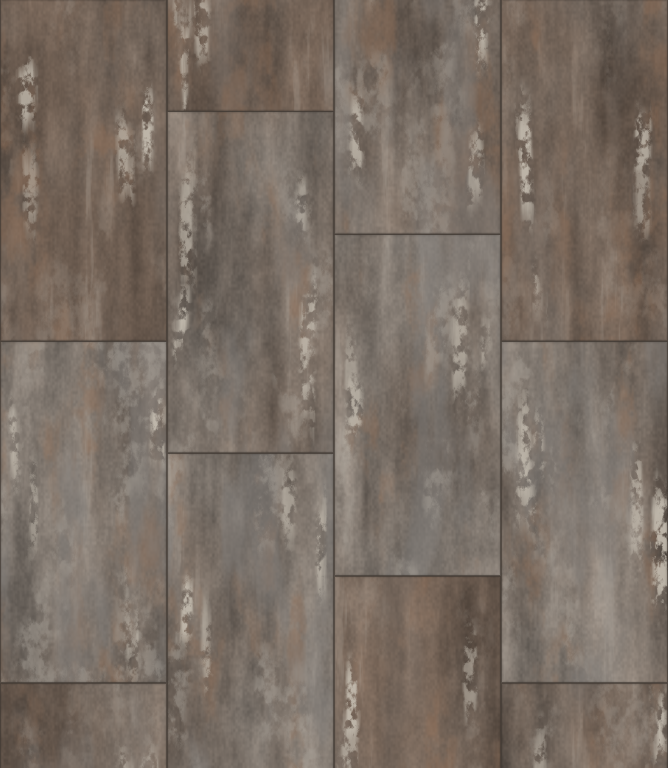
Give the GLSL for this texture, as a Shadertoy shader.

```glsl
const float COLUMNS = 4.0;
const float PLANK_HEIGHT = 0.445;
const vec4 JOINT_Y = vec4(0.1107, 0.410, 0.250, 0.1107); // one joint height per column
const float SEAM_HALF_WIDTH = 0.0009;
const float BEVEL_WIDTH = 0.004;
const float WEAR_STREAKS = 4.0;
const float RUST_AMOUNT = 0.45;
const float PALE_AMOUNT = 0.50;
const vec3 GREY = vec3(0.498, 0.464, 0.432);
const vec3 BROWN = vec3(0.425, 0.362, 0.315);
const vec3 RUST = vec3(0.53, 0.40, 0.31);
const vec3 COOL = vec3(0.51, 0.50, 0.49);
const vec3 PALE = vec3(0.65, 0.625, 0.59);
const vec3 CHALK = vec3(0.77, 0.74, 0.69);
const vec3 SEAM = vec3(0.26, 0.23, 0.205);
// Brownness of the bottom, middle and top plank of each column
const vec3 WARMTH[4] = vec3[4](
    vec3(0.65, 0.12, 0.95), vec3(0.05, 0.35, 0.75),
    vec3(1.00, 0.05, 0.40), vec3(0.70, 0.12, 0.95));

float hash(vec2 p) {
    vec3 a = fract(vec3(p.xyx) * 0.1031);
    a += dot(a, a.yzx + 33.33);
    return fract((a.x + a.y) * a.z);
}

float noise(vec2 p) {
    vec2 cell = floor(p), f = fract(p);
    f = f * f * (3.0 - 2.0 * f);
    return mix(mix(hash(cell), hash(cell + vec2(1, 0)), f.x),
               mix(hash(cell + vec2(0, 1)), hash(cell + vec2(1, 1)), f.x), f.y);
}

float fbm(vec2 p) {
    float sum = 0.0, amplitude = 0.516;
    for (int i = 0; i < 5; i++) {
        sum += amplitude * noise(p);
        p = p * 2.03 + 17.7;
        amplitude *= 0.5;
    }
    return sum;
}

// Chalky vertical scrapes, mostly along the long sides of a plank
float chalkStreaks(vec2 local, vec2 id, float ragged, float flakes) {
    float chalk = 0.0;
    for (float i = 0.0; i < WEAR_STREAKS; i++) {
        vec2 seed = id * 7.0 + vec2(i * 13.0, i * 29.0 + 3.0);
        float side = step(0.5, fract(hash(id + 5.0) + 0.5 * i));
        float inset = 0.05 + 0.10 * hash(seed) + 0.07 * i * hash(seed + 2.0);
        vec2 center = vec2(mix(inset, 1.0 - inset, side), mix(0.12, 0.88, hash(seed + 4.0)));
        vec2 halfSize = vec2(0.055, mix(0.10, 0.24, hash(seed + 6.0)));
        vec2 d = abs(local - center) / halfSize;
        d += (ragged - 0.5) * vec2(2.2, 1.0);
        float body = (1.0 - smoothstep(0.1, 1.1, d.x)) * (1.0 - smoothstep(0.3, 1.1, d.y));
        chalk = max(chalk, body * mix(0.9, 0.4, i / WEAR_STREAKS));
    }
    return chalk * smoothstep(0.36, 0.60, flakes);
}

void mainImage(out vec4 fragColor, in vec2 fragCoord) {
    vec2 uv = fragCoord / iResolution.xy;
    float pixel = 1.0 / iResolution.y;

    // Plank layout
    float column = min(floor(uv.x * COLUMNS), COLUMNS - 1.0);
    float rise = (uv.y - JOINT_Y[int(column)]) / PLANK_HEIGHT;
    float row = clamp(floor(rise), -1.0, 1.0);
    vec2 id = vec2(column, row + 1.0);
    vec2 local = vec2(uv.x * COLUMNS - column, rise - row);
    vec2 size = vec2(iResolution.x * pixel / COLUMNS, PLANK_HEIGHT);
    vec2 p = local * size;
    vec2 q = p + id * vec2(1.37, 1.91) + 0.5;

    // Noise layers, stretched along the plank
    float broad = fbm(q * vec2(17.0, 3.5));
    float streak = fbm(q * vec2(65.0, 6.0) + 11.0);
    float mottle = fbm(q * vec2(55.0, 36.0) + 23.0);
    float flakes = fbm(q * vec2(120.0, 85.0) + 37.0);
    float grain = noise(q * vec2(330.0, 250.0));

    // Base tone
    float plankWarmth = WARMTH[int(column)][int(row) + 1];
    float warmth = clamp(plankWarmth + 1.5 * (fbm(q * vec2(12.0, 5.0) + 41.0) - 0.5), 0.0, 1.0);
    vec3 color = mix(GREY, BROWN, warmth);
    float tone = 0.62 * (broad - 0.5) + 0.34 * (streak - 0.5)
               + 0.22 * (mottle - 0.5) + 0.10 * (grain - 0.5);
    color *= 1.0 + tone;

    // Rust, cool stains, pale flaking and chalk
    float rust = smoothstep(0.53, 0.76, fbm(q * vec2(26.0, 7.0) + 53.0));
    color = mix(color, RUST, RUST_AMOUNT * rust * smoothstep(0.30, 0.65, mottle));
    float cool = smoothstep(0.50, 0.75, fbm(q * vec2(22.0, 6.0) + 67.0));
    color = mix(color, COOL, 0.5 * cool * (1.0 - 0.7 * plankWarmth));
    float pale = smoothstep(0.50, 0.70, fbm(q * vec2(24.0, 8.0) + 79.0));
    pale *= smoothstep(0.42, 0.62, 0.5 * (mottle + flakes));
    color = mix(color, PALE, PALE_AMOUNT * pale * (1.0 - 0.65 * plankWarmth));
    float scuff = smoothstep(0.60, 0.74, streak) * smoothstep(0.48, 0.65, broad);
    color = mix(color, PALE, 0.25 * scuff);
    color = mix(color, CHALK, chalkStreaks(local, id, streak, flakes));

    // Bevel and seam
    vec2 edge = min(p, size - p);
    float d = min(edge.x, edge.y);
    color *= 1.0 - 0.14 * (1.0 - smoothstep(0.0, BEVEL_WIDTH, d));
    float seam = 1.0 - smoothstep(SEAM_HALF_WIDTH - 0.5 * pixel, SEAM_HALF_WIDTH + 0.5 * pixel, d);
    color = mix(color, SEAM, 0.85 * seam);

    fragColor = vec4(color, 1.0);
}
```
